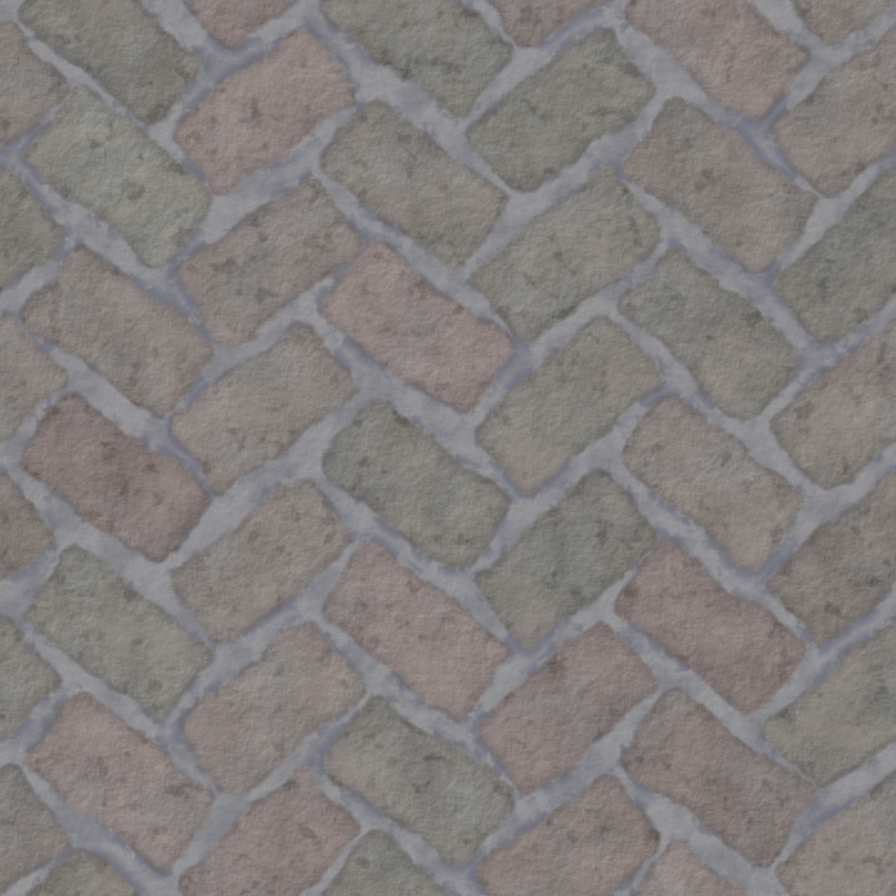
Write a WebGL 1 fragment shader that draws this texture.

```glsl
precision highp float;

uniform vec2 u_resolution;

float hash(vec2 p) {
  vec3 q = fract(p.xyx * 0.1031);
  q += dot(q, q.yzx + 33.33);
  return fract((q.x + q.y) * q.z);
}

// Gradient noise that wraps after "freq" cells, so the tile stays seamless
float cornerSlope(vec2 cell, vec2 corner, vec2 f, float freq) {
  float a = 6.2832 * hash(mod(cell + corner, freq) + 0.37 * freq);
  return dot(vec2(cos(a), sin(a)), f - corner);
}

float gradientNoise(vec2 uv, float freq) {
  vec2 p = uv * freq, i = floor(p), f = p - i;
  vec2 u = f * f * f * (f * (f * 6.0 - 15.0) + 10.0);
  float low = mix(cornerSlope(i, vec2(0.0), f, freq), cornerSlope(i, vec2(1.0, 0.0), f, freq), u.x);
  float high = mix(cornerSlope(i, vec2(0.0, 1.0), f, freq), cornerSlope(i, vec2(1.0), f, freq), u.x);
  return 1.4 * mix(low, high, u.y);
}

float fbm(vec2 uv, float freq) {
  float sum = 0.0, amp = 0.55;
  for (int i = 0; i < 3; i++) {
    sum += amp * gradientNoise(uv, freq);
    freq *= 2.0;
    amp *= 0.6;
  }
  return sum;
}

float roundedBox(vec2 p, vec2 halfSize, float radius) {
  vec2 d = abs(p) - halfSize + radius;
  return length(max(d, 0.0)) + min(max(d.x, d.y), 0.0) - radius;
}

// Herringbone of six columns by six rows: x = signed distance, yz = brick id
vec3 herringbone(vec2 q) {
  vec3 nearest = vec3(9.0, 0.0, 0.0);
  for (int i = -1; i <= 1; i++) {
    for (int j = -1; j <= 1; j++) {
      float column = floor(q.x + 0.5) + float(i);
      float odd = mod(column, 2.0);
      float row = floor(q.y + 0.5 * odd + 0.5) + float(j);
      vec2 id = mod(vec2(column, row), 6.0);
      vec2 jitter = vec2(hash(id + 7.3), hash(id + 19.1)) - 0.5;
      vec2 p = q - vec2(column, row - 0.5 * odd) - 0.07 * jitter;
      float angle = (odd * 2.0 - 1.0) * 0.67 + 0.1 * (hash(id + 31.7) - 0.5);
      float c = cos(angle), s = sin(angle);
      p = vec2(c * p.x + s * p.y, c * p.y - s * p.x);
      float d = roundedBox(p, vec2(0.605, 0.312) + 0.03 * jitter.yx, 0.09);
      if (d < nearest.x) nearest = vec3(d, id);
    }
  }
  return nearest;
}

void main() {
  vec2 uv = gl_FragCoord.xy / u_resolution;

  // Uneven, chipped brick outlines
  vec2 warp = 0.05 * vec2(gradientNoise(uv, 14.0), gradientNoise(uv + 0.41, 14.0))
            + 0.028 * vec2(fbm(uv, 44.0), fbm(uv + 0.23, 44.0));
  vec3 brick = herringbone(uv * 6.0 - 0.78 + warp);
  float d = brick.x;
  vec2 id = brick.yz;

  // Shared surface noise, with relief lit from the upper left
  float blotch = fbm(uv, 18.0);
  float patches = fbm(uv + 0.57, 11.0);
  float grain = fbm(uv, 90.0);
  float relief = grain - fbm(uv + vec2(-0.0015, 0.002), 90.0);

  // Brick: reddish to olive grey, with worn spots and pits
  vec3 clay = mix(vec3(0.53, 0.487, 0.478), vec3(0.505, 0.498, 0.478), hash(id + 3.9));
  clay += 0.05 * (hash(id + 11.3) - 0.5) + 0.07 * blotch;
  clay += vec3(0.03, 0.0, -0.01) * patches;
  clay -= 0.07 * smoothstep(0.15, 0.5, fbm(uv + 0.31, 36.0));
  clay += 0.075 * relief + 0.025 * grain;
  clay = mix(clay, vec3(0.56, 0.55, 0.55), 0.35 * smoothstep(0.05, 0.5, patches));
  clay -= 0.035 * smoothstep(-0.09, 0.0, d);

  // Mortar: pale grey with ragged blue stains along the joints
  vec3 mortar = mix(vec3(0.575, 0.575, 0.588), vec3(0.51, 0.512, 0.535),
                    smoothstep(-0.25, 0.4, blotch));
  mortar += 0.035 * relief + 0.02 * grain;
  float stain = smoothstep(0.0, 0.3, patches + 0.5 * fbm(uv + 0.13, 56.0))
              * (1.0 - smoothstep(0.01, 0.1, d));
  mortar = mix(mortar, vec3(0.425, 0.432, 0.485), 0.8 * stain);

  // Soft joint edge with a broken dark crevice
  float edge = 0.014 + 6.0 / u_resolution.y;
  vec3 color = mix(clay, mortar, smoothstep(-edge, edge, d));
  float crevice = exp(-d * d / 0.0005) * smoothstep(-0.15, 0.4, fbm(uv + 0.77, 26.0));
  color = mix(color, vec3(0.4, 0.385, 0.4), 0.6 * crevice);

  gl_FragColor = vec4(color, 1.0);
}
```
